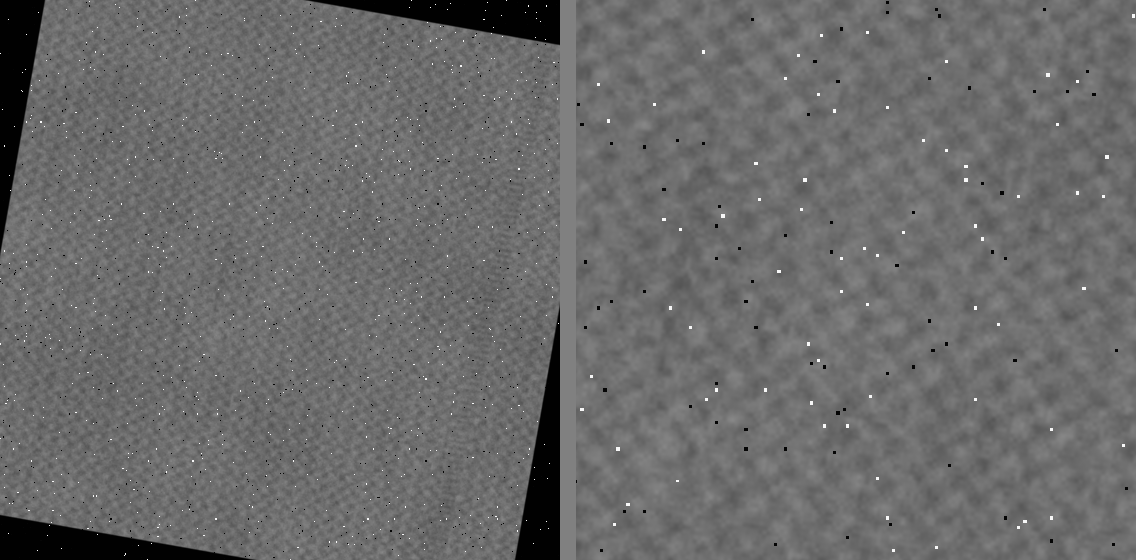
Left, the full canvas; right, a detail of the centre.
Reproduce this texture procedurally as a Shadertoy shader.

```glsl
// Tilted square of grey knitted cloth on black, sprinkled with white and black specks.

float hash(vec2 p) {
    vec3 q = fract(vec3(p.xyx) * 0.1031);
    q += dot(q, q.yzx + 33.33);
    return fract((q.x + q.y) * q.z);
}

float valueNoise(vec2 p) {
    vec2 cell = floor(p), f = fract(p);
    f = f * f * (3.0 - 2.0 * f);
    return mix(mix(hash(cell), hash(cell + vec2(1, 0)), f.x),
               mix(hash(cell + vec2(0, 1)), hash(cell + vec2(1, 1)), f.x), f.y);
}

// Brightness of the cloth; the wales lean slightly against its edges
float cloth(vec2 p) {
    const float TAU = 6.2831853;
    vec2 wobble = vec2(valueNoise(p * 55.0 + 90.0), valueNoise(p * 55.0 + 170.0)) - 0.5;
    vec2 q = p + wobble * 0.004;
    q.x -= 0.045 * q.y;

    // Staggered loops with faint darker wales between them
    float loops = cos(TAU * q.x / 0.0285) * cos(TAU * q.y / 0.0235);
    float wales = cos(TAU * q.x / 0.0285 + 0.8);
    float knit = 0.036 * loops + 0.013 * wales;

    // One dropped column shows plain rungs instead of loops
    float ladder = 1.0 - smoothstep(0.010, 0.019, abs(q.x - 0.377));
    float rungs = 0.024 * cos(TAU * q.y / 0.0118) - 0.022;
    knit = mix(knit, rungs, ladder * 0.85);

    // Soft fibre grain and broad uneven shading
    float grain = 0.075 * (valueNoise(p * 190.0 + 300.0) - 0.5)
                + 0.045 * (valueNoise(p * 400.0 + 500.0) - 0.5);
    float shade = 0.030 * (valueNoise(p * 9.0 + 40.0) - 0.5)
                + 0.022 * (valueNoise(p * vec2(30.0, 14.0) + 70.0) - 0.5);
    return 0.428 + knit + grain + shade;
}

void mainImage(out vec4 fragColor, in vec2 fragCoord) {
    vec2 p = (fragCoord - 0.5 * iResolution.xy) / iResolution.y;
    float pixel = 1.0 / iResolution.y;

    // Square turned ten degrees clockwise
    float c = cos(radians(10.0)), s = sin(radians(10.0));
    vec2 local = vec2(c * p.x - s * p.y, s * p.x + c * p.y);
    float edge = max(abs(local.x), abs(local.y)) - 0.5;
    float inside = 1.0 - smoothstep(-pixel, pixel, edge);
    float grey = mix(0.005, cloth(local), inside);

    // Specks on an upright fine grid, loosely gathered into clusters
    vec2 speck = floor((p + 0.5) * 512.0);
    float density = mix(0.4, 1.6, valueNoise(p * 22.0 + 60.0));
    float chance = hash(speck + 700.0);
    grey = mix(grey, 0.97, step(chance, 0.0027 * density));
    grey = mix(grey, 0.02, step(1.0 - 0.0034 * density, chance));

    fragColor = vec4(vec3(grey), 1.0);
}
```
